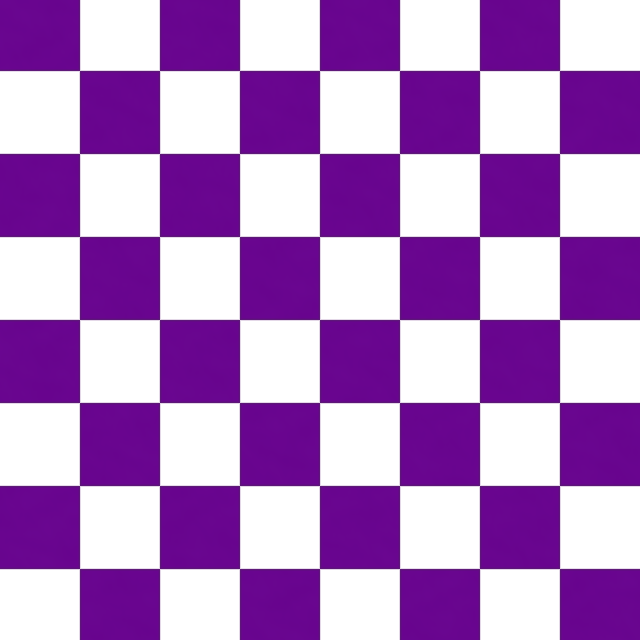
This pattern is drawn by a three.js fragment shader. Its source:

```glsl
// Purple and white checkerboard with slightly tall cells and thin dull rims.
varying vec2 vUv;

// Faint uneven tone from layered sines.
float mottle(vec2 p) {
  float tone = 0.0;
  float weight = 0.5;
  for (int i = 0; i < 3; i++) {
    tone += weight * sin(p.x + 1.7 * sin(p.y)) * sin(p.y * 1.3 + sin(p.x * 0.7));
    p = mat2(1.6, 1.2, -1.2, 1.6) * p + 2.3;
    weight *= 0.5;
  }
  return tone;
}

void main() {
  // Eight columns fill the width; rows are spaced evenly about the middle.
  vec2 cellSize = vec2(0.125, 0.1297);
  vec2 grid = (vUv - vec2(0.0, 0.5)) / cellSize;
  vec2 cell = floor(grid);
  float side = mod(cell.x + cell.y, 2.0) * 2.0 - 1.0;

  // Signed distance to the nearest inner grid line, positive in purple.
  vec2 line = clamp(floor(grid + 0.5), vec2(1.0, -3.0), vec2(7.0, 3.0));
  vec2 gap = abs(grid - line) * cellSize;
  float edge = side * min(gap.x, gap.y);

  // Purple fill with a duller rim.
  vec3 purple = vec3(0.41, 0.02, 0.56) + 0.006 * mottle(vUv * 45.0);
  vec3 rim = vec3(0.35, 0.07, 0.46);
  vec3 ink = mix(rim, purple, smoothstep(0.0012, 0.0032, edge));

  // Soft boundary with white.
  float coverage = smoothstep(-0.0014, 0.0010, edge);
  gl_FragColor = vec4(mix(vec3(1.0), ink, coverage), 1.0);
}
```
